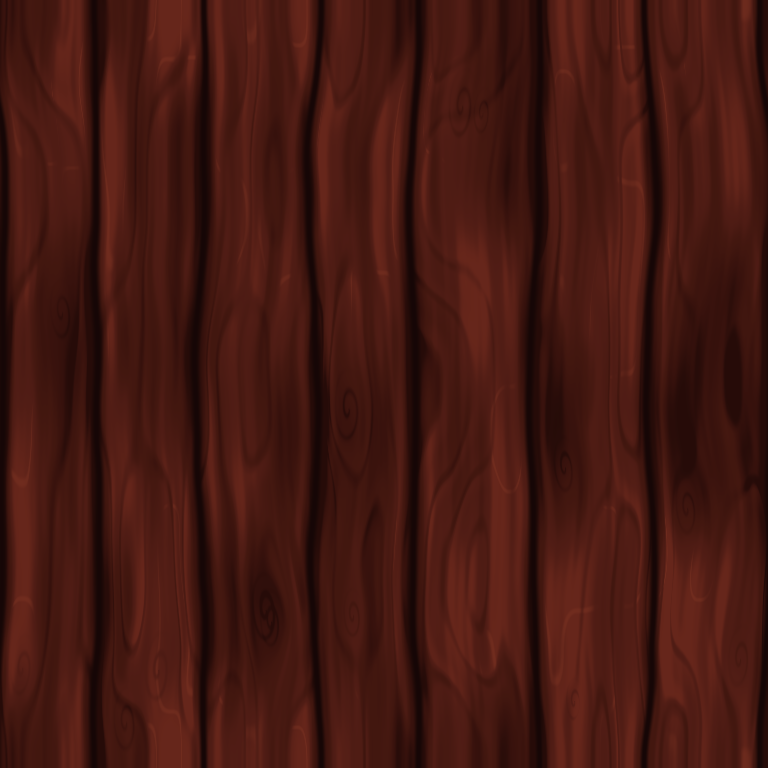
Give the GLSL for this texture, as a WebGL 2 fragment shader.

```glsl
#version 300 es
precision highp float;
// Seven dark red-brown painted wood planks, upright, with wavy seams, grain and knots.

uniform vec2 u_resolution;
out vec4 outColor;

const int PLANKS = 7;
const float SEAMS[PLANKS] = float[](0.124, 0.258, 0.408, 0.539, 0.695, 0.846, 0.996);
const int KNOTS_PER_PLANK = 2;
const vec2 KNOT_SIZE = vec2(0.015, 0.040);
const float SEAM_WOBBLE = 0.018;
const float SEAM_CORE = 0.0085;
const float SEAM_SHADOW = 0.021;
const float GRAIN_DARKNESS = 0.26;
const float TAU = 6.2831853;

const vec3 GAP = vec3(0.085, 0.025, 0.022);
const vec3 SHADOW = vec3(0.15, 0.045, 0.033);
const vec3 DEEP = vec3(0.22, 0.07, 0.05);
const vec3 BASE = vec3(0.26, 0.09, 0.06);
const vec3 WARM = vec3(0.31, 0.11, 0.08);
const vec3 LIGHT = vec3(0.40, 0.148, 0.104);
const vec3 GLINT = vec3(0.50, 0.21, 0.14);

float hash(vec2 p) {
    vec3 q = fract(vec3(p.xyx) * 0.1031);
    q += dot(q, q.yzx + 33.33);
    return fract((q.x + q.y) * q.z);
}

// Value noise that repeats vertically after the given number of rows.
float noise(vec2 p, float rows) {
    vec2 cell = floor(p), f = fract(p);
    f = f * f * f * (f * (f * 6.0 - 15.0) + 10.0);
    float y0 = mod(cell.y, rows), y1 = mod(cell.y + 1.0, rows);
    float low = mix(hash(vec2(cell.x, y0)), hash(vec2(cell.x + 1.0, y0)), f.x);
    float high = mix(hash(vec2(cell.x, y1)), hash(vec2(cell.x + 1.0, y1)), f.x);
    return mix(low, high, f.y);
}

float seamX(int i, float y) {
    float row = float(i) * 9.0 + 3.0;
    float bend = noise(vec2(row, y * 4.0), 4.0) - 0.5;
    float ripple = noise(vec2(row + 80.0, y * 11.0), 11.0) - 0.5;
    return SEAMS[i] + SEAM_WOBBLE * (bend + 0.3 * ripple);
}

// Painted ramp from shadow to light.
vec3 woodRamp(float t) {
    vec3 c = mix(SHADOW, DEEP, smoothstep(0.0, 0.25, t));
    c = mix(c, BASE, smoothstep(0.2, 0.45, t));
    c = mix(c, WARM, smoothstep(0.42, 0.68, t));
    return mix(c, LIGHT, smoothstep(0.65, 1.0, t));
}

void main() {
    vec2 uv = gl_FragCoord.xy / u_resolution;

    // Distance to the seams on both sides; the left one names the plank.
    float left = 1.0, right = 1.0, id = 0.0;
    for (int i = 0; i < PLANKS; i++) {
        float gap = uv.x - seamX(i, uv.y);
        if (fract(gap) < left) { left = fract(gap); id = float(i); }
        right = min(right, fract(-gap));
    }
    float width = left + right;
    float seed = id * 17.0 + 5.0;
    vec2 grain = vec2(left, uv.y);

    // Knots push the grain aside and wind into small spirals.
    float rings = 0.0;
    for (int k = 0; k < KNOTS_PER_PLANK; k++) {
        vec2 key = vec2(seed, float(k) * 7.0 + 2.0);
        float scale = mix(0.65, 1.15, hash(key + 3.0));
        vec2 center = vec2(width * mix(0.2, 0.8, hash(key)), hash(key + 11.0));
        vec2 d = vec2(left, uv.y) - center;
        d.y -= round(d.y);
        vec2 q = d / (KNOT_SIZE * scale);
        float r = length(q);
        grain.x -= d.x * 0.75 * exp(-0.35 * r * r);
        float spiral = 0.5 + 0.5 * cos(TAU * r * 1.5 + atan(q.y, q.x + 1e-5));
        rings += pow(spiral, 4.0) * smoothstep(1.3, 0.6, r) * mix(0.35, 1.0, hash(key + 23.0));
    }
    grain.x += 0.012 * (noise(vec2(seed, uv.y * 6.0), 6.0) - 0.5);

    // Broad light and dark patches, long streaks and fine brush marks.
    float broad = noise(vec2(grain.x * 9.0 + seed, uv.y * 5.0), 5.0);
    float streak = noise(vec2(grain.x * 55.0 + seed * 3.0, uv.y * 5.0), 5.0);
    float brush = noise(vec2(grain.x * 170.0 + seed, uv.y * 9.0), 9.0);
    float tone = 0.57 + 0.62 * (broad - 0.5) + 0.55 * (streak - 0.5) + 0.15 * (brush - 0.5);
    tone -= 0.20 * exp(-pow((uv.y - 0.52) / 0.12, 2.0));

    // Contours of stretched noise make tongue-shaped grain lines with a lit side.
    float field = 2.6 * noise(vec2(grain.x * 24.0 + seed * 5.0, uv.y * 4.0), 4.0) + grain.x * 14.0;
    float band = fract(field);
    float line = smoothstep(0.17, 0.0, abs(band - 0.5));
    float lit = smoothstep(0.5, 0.66, band) * smoothstep(1.0, 0.66, band);
    float strength = mix(0.3, 1.0, noise(vec2(grain.x * 30.0 + seed, uv.y * 6.0), 6.0));
    tone += strength * (0.15 * lit - GRAIN_DARKNESS * line) - 0.25 * rings;

    // Worn plank edges catch a thin strip of light beside the shadow.
    float edge = min(left, right);
    float wear = noise(vec2(seed + 40.0, uv.y * 9.0), 9.0);
    tone += 0.24 * wear * smoothstep(0.010, 0.017, edge) * smoothstep(0.029, 0.019, edge);
    tone -= 0.38 * smoothstep(SEAM_SHADOW, 0.005, edge);
    vec3 color = woodRamp(clamp(tone, 0.0, 1.0));

    // Sparse thin glints follow the bright grain.
    float thread = abs(noise(vec2(grain.x * 32.0 + seed * 7.0, uv.y * 7.0), 7.0) - 0.62);
    float glint = smoothstep(0.035, 0.005, thread) * smoothstep(0.62, 0.9, tone);
    color = mix(color, GLINT, 0.38 * glint);

    // Dark gaps between planks, with soft edges of varying thickness.
    float core = SEAM_CORE * mix(0.8, 1.2, noise(vec2(61.0, uv.y * 7.0), 7.0));
    color = mix(GAP, color, smoothstep(0.001, core, edge));
    outColor = vec4(color, 1.0);
}
```
